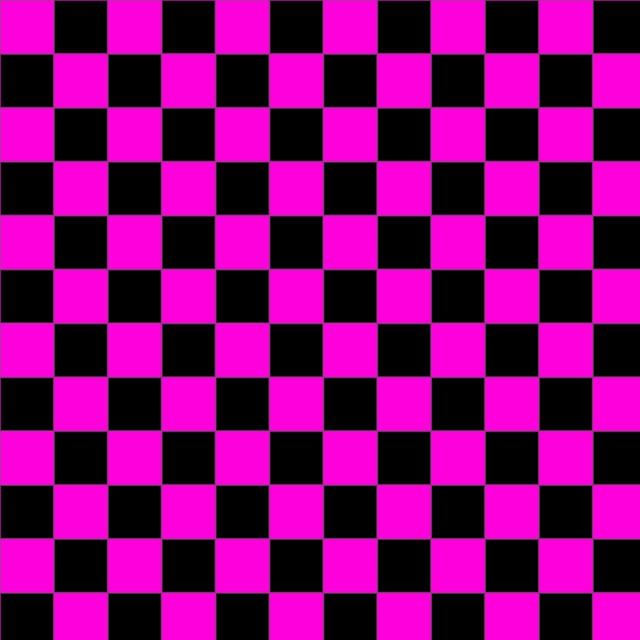
Write a Shadertoy shader that draws this pattern.

```glsl
// Magenta and black checkerboard with soft, slightly muted seams between squares.

const float CELLS = 11.876;   // squares across the canvas, the last one cut short
const float SEAM = 0.036;     // half width of the soft seam, in squares

const vec3 BLACK = vec3(0.005, 0.0, 0.005);
const vec3 MAGENTA = vec3(0.995, 0.0, 0.86);
const vec3 MUTED = vec3(0.73, 0.17, 0.65);

// Signed distance to the nearest seam: positive inside the bright squares.
float checkerDistance(vec2 p) {
    vec2 cell = floor(p);
    vec2 toEdge = 0.5 - abs(p - cell - 0.5);
    float parity = mod(cell.x + cell.y, 2.0);
    return min(toEdge.x, toEdge.y) * (1.0 - 2.0 * parity);
}

// Blend from dark through the muted seam colour to bright.
vec3 seamRamp(float d, float halfWidth, vec3 dark, vec3 seam, vec3 bright) {
    float crest = 0.2 * halfWidth;
    vec3 color = mix(dark, seam, smoothstep(-halfWidth, crest, d));
    return mix(color, bright, smoothstep(crest, halfWidth, d));
}

void mainImage(out vec4 fragColor, in vec2 fragCoord) {
    // Rows are counted from the top left corner.
    vec2 uv = fragCoord / iResolution.xy;
    vec2 p = vec2(uv.x, 1.0 - uv.y) * CELLS;

    // Keep the seam at least a pixel wide on small canvases.
    float pixel = CELLS / min(iResolution.x, iResolution.y);
    float halfWidth = max(SEAM, pixel);

    vec3 color = seamRamp(checkerDistance(p), halfWidth, BLACK, MUTED, MAGENTA);
    fragColor = vec4(color, 1.0);
}
```
